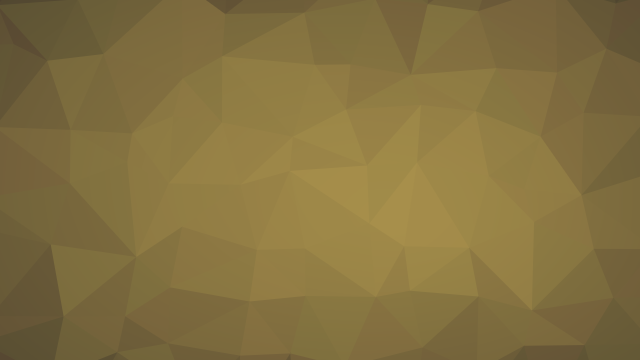
Reproduce this background procedurally as a WebGL 2 fragment shader.

```glsl
#version 300 es
precision highp float;

uniform vec2 u_resolution;
out vec4 outColor;

const float ROWS = 6.0;
const float JITTER = 0.62;

float hash(vec2 p) {
  return fract(sin(dot(p, vec2(127.1, 311.7))) * 43758.5453);
}

// Grid corner pushed off its regular place
vec2 meshPoint(vec2 id) {
  vec2 offset = vec2(hash(id), hash(id + 37.0)) - 0.5;
  return id + JITTER * offset;
}

// Signed distance to a line, positive on its left side
float leftOf(vec2 p, vec2 a, vec2 b) {
  vec2 edge = normalize(b - a);
  return edge.x * (p.y - a.y) - edge.y * (p.x - a.x);
}

float triangleCoverage(vec2 p, vec2 a, vec2 b, vec2 c, float pixel) {
  float inside = min(leftOf(p, a, b), min(leftOf(p, b, c), leftOf(p, c, a)));
  return clamp(0.5 + inside / pixel, 0.0, 1.0);
}

// Broad light: dim borders, dark corners and a warm glow right of centre
float lightLevel(vec2 q) {
  vec2 s = q * q;
  float level = 0.6 + 0.015 * q.x - 0.005 * q.y;
  level += 0.05 * s.x * s.y - 0.165 * s.x - 0.135 * s.y;
  vec2 fromGlow = q - vec2(0.38, -0.25);
  return level + 0.055 * exp(-3.5 * dot(fromGlow, fromGlow));
}

vec3 goldTone(float level, float hueShift) {
  return vec3(level, 0.86 * level + hueShift, 0.09 + 0.31 * level);
}

// Facet colour, with its weight in alpha
vec4 facet(vec2 p, vec2 a, vec2 b, vec2 c, vec2 seed, vec2 gridSize, float pixel) {
  vec2 centre = (a + b + c) / 3.0;
  vec2 q = 2.0 * mix(centre, p, 0.3) / gridSize - 1.0;
  float border = smoothstep(0.3, 1.0, length(q));
  float variation = (hash(seed + 11.3) - 0.5) * mix(0.026, 0.06, border);
  float hueShift = (hash(seed + 5.7) - 0.5) * mix(0.008, 0.024, border);
  float weight = triangleCoverage(p, a, b, c, pixel);
  return vec4(goldTone(lightLevel(q) + variation, hueShift) * weight, weight);
}

// Two facets of one cell, split along the shorter diagonal
vec4 meshCell(vec2 p, vec2 id, vec2 gridSize, float pixel) {
  vec2 a = meshPoint(id);
  vec2 b = meshPoint(id + vec2(1.0, 0.0));
  vec2 c = meshPoint(id + vec2(1.0, 1.0));
  vec2 d = meshPoint(id + vec2(0.0, 1.0));
  vec2 second = id + 0.5;
  if (distance(a, c) < distance(b, d)) {
    return facet(p, a, b, c, id, gridSize, pixel)
         + facet(p, a, c, d, second, gridSize, pixel);
  }
  return facet(p, a, b, d, id, gridSize, pixel)
       + facet(p, b, c, d, second, gridSize, pixel);
}

void main() {
  float pixel = ROWS / u_resolution.y;
  vec2 p = gl_FragCoord.xy * pixel;
  vec2 gridSize = u_resolution * pixel;

  // Faint smooth base closes any gap between facets
  vec2 q = 2.0 * p / gridSize - 1.0;
  vec4 sum = vec4(goldTone(lightLevel(q), 0.0), 1.0) * 0.001;

  for (int y = -1; y <= 1; y++) {
    for (int x = -1; x <= 1; x++) {
      sum += meshCell(p, floor(p) + vec2(x, y), gridSize, pixel);
    }
  }
  outColor = vec4(sum.rgb / sum.a, 1.0);
}
```
